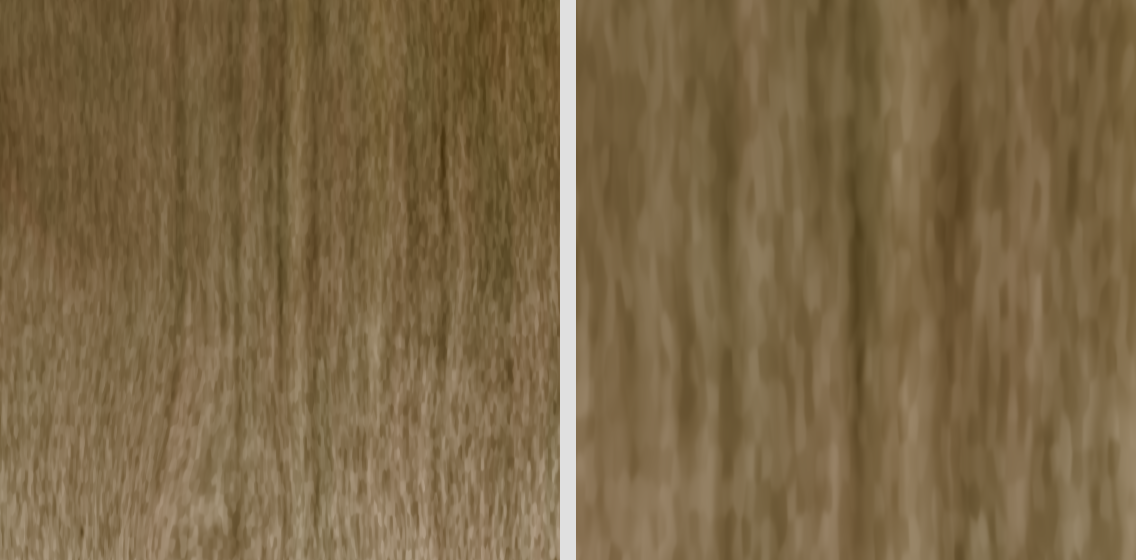
Left, the full canvas; right, a detail of the centre.
This texture is drawn by a WebGL 1 fragment shader. Its source:

```glsl
precision highp float;
// Brown walnut veneer: upright fibres, wavering dark veins and a pale sheen at the foot.
uniform vec2 u_resolution;

const vec3 DARK_WOOD = vec3(0.35, 0.27, 0.14);
const vec3 MID_WOOD  = vec3(0.46, 0.375, 0.24);
const vec3 PALE_WOOD = vec3(0.63, 0.555, 0.45);
const vec3 RED_TINT  = vec3(0.018, -0.010, -0.002);
const vec3 GOLD_TINT = vec3(0.008, 0.002, -0.040);

const vec2 WIDE_BAND   = vec2(17.0, 0.9);    // cells across and up the canvas
const vec2 NARROW_BAND = vec2(44.0, 2.2);
const vec2 THIN_LINE   = vec2(84.0, 5.0);
const vec2 LONG_FIBRE  = vec2(120.0, 17.0);
const vec2 SHORT_FIBRE = vec2(185.0, 50.0);

const float BAND_CONTRAST  = 0.062;
const float FIBRE_CONTRAST = 0.080;
const float VEIN_DEPTH     = 0.125;
const float STRIPE_LIFT    = 0.060;
const float SHEEN          = 0.150;
const float CELL_SOFTNESS  = 6.0;

vec3 hash3(vec2 p) {
  vec3 q = vec3(dot(p, vec2(127.1, 311.7)), dot(p, vec2(269.5, 183.3)), dot(p, vec2(419.2, 371.9)));
  return fract(sin(q) * 43758.55);
}

// Soft cellular noise in -1..1: each cell has a random tone, blended at the borders.
float cells(vec2 p) {
  vec2 id = floor(p), f = fract(p);
  float total = 0.0, weights = 0.0;
  for (int j = -1; j <= 1; j++) {
    for (int i = -1; i <= 1; i++) {
      vec2 o = vec2(float(i), float(j));
      vec3 h = hash3(id + o);
      vec2 d = o + 0.15 + 0.7 * h.xy - f;
      float w = exp(-CELL_SOFTNESS * dot(d, d));
      total += w * h.z;
      weights += w;
    }
  }
  return 2.0 * total / weights - 1.0;
}

float line(float x, float centre, float halfWidth) {
  float d = (x - centre) / halfWidth;
  return exp(-d * d);
}

// Layered sines that make the grain waver as it climbs.
float waver(vec2 p) {
  return 0.0040 * sin(6.0 * p.y + 9.0 * p.x)
       + 0.0014 * sin(15.0 * p.y - 21.0 * p.x + 1.3)
       + 0.0006 * sin(43.0 * p.y + 33.0 * p.x + 4.0);
}

float mottle(vec2 p) {
  return 0.5 * sin(7.0 * p.x + 3.0 * sin(4.0 * p.y + 1.0))
       + 0.3 * sin(19.0 * p.x - 5.0 * p.y + 2.0)
       + 0.2 * sin(37.0 * p.x + 8.0 * p.y);
}

void main() {
  vec2 uv = gl_FragCoord.xy / u_resolution;

  // Grain space: wavering, with the left vein leaning outward at the foot
  vec2 grain = uv;
  grain.x += waver(uv) + 0.05 * (1.0 - smoothstep(0.0, 0.5, uv.y)) * line(uv.x, 0.28, 0.11);

  // Broad light: dark at the top, pale and greyish below
  float low = 1.0 - uv.y;
  float corner = smoothstep(0.45, 1.0, uv.x) * smoothstep(0.35, 1.0, uv.y);
  float tone = 0.427 + SHEEN * pow(low, 1.6) - 0.026 * corner + 0.010 * mottle(uv);

  // Bands and thin lines: calm on the left, busier on the right
  float busy = mix(0.35, 1.0, smoothstep(0.20, 0.36, uv.x));
  float narrow = cells(grain * NARROW_BAND + 7.0);
  float thin = cells(grain * THIN_LINE + 71.0);
  tone += BAND_CONTRAST * busy * (0.40 * cells(grain * WIDE_BAND) + 0.50 * narrow + 0.50 * thin);

  // Dark veins, broken up along their length
  float vein = 0.75 * line(grain.x, 0.318, 0.009) + 0.7 * line(grain.x, 0.430, 0.007)
             + line(grain.x, 0.503, 0.005) + 0.9 * line(grain.x, 0.562, 0.008)
             + 0.8 * line(grain.x, 0.788, 0.009);
  float broken = 0.62 + 0.38 * cells(grain * vec2(60.0, 9.0) + 31.0);
  tone -= VEIN_DEPTH * vein * broken;

  // Two pale stripes
  float stripe = line(grain.x, 0.531, 0.016) + line(grain.x, 0.672, 0.021);
  tone += STRIPE_LIFT * stripe;

  // Rounded V figure at the left, with a ragged edge
  float arm = uv.x - 0.155;
  float rise = uv.y - 0.45 - 1.45 * sqrt(arm * arm + 0.0006) + 0.03 * cells(uv * vec2(50.0, 12.0));
  float leftSide = 1.0 - smoothstep(0.14, 0.27, uv.x);
  float figure = smoothstep(-0.04, 0.05, rise) * (1.0 - smoothstep(0.05, 0.34, rise)) * leftSide;
  tone -= 0.036 * figure;

  // Fibres, crisper in the sheen and on the right
  float fibre = 0.60 * cells(grain * LONG_FIBRE + 13.0) + 0.68 * cells(grain * SHORT_FIBRE + 57.0);
  float crisp = 0.60 + 0.65 * low * low + 0.25 * smoothstep(0.5, 0.85, uv.x);
  tone += FIBRE_CONTRAST * crisp * fibre;

  // Small pit near the foot
  tone -= 0.2 * line(uv.x, 0.147, 0.004) * line(uv.y, 0.050, 0.011);

  // Tone to wood colour, then warm and golden drifts
  vec3 colour = tone < MID_WOOD.r
    ? mix(MID_WOOD, DARK_WOOD, min((MID_WOOD.r - tone) / 0.11, 1.8))
    : mix(MID_WOOD, PALE_WOOD, min((tone - MID_WOOD.r) / 0.17, 1.3));
  float redEdge = line(rise, 0.01, 0.04) * leftSide * smoothstep(0.0, 0.06, -arm);
  colour += RED_TINT * (0.3 * mottle(uv * 1.7 + 3.0) + 0.35 * narrow * busy + 0.6 * redEdge);
  colour += GOLD_TINT * (0.6 * corner + 0.5 * stripe * uv.y);
  gl_FragColor = vec4(clamp(colour, 0.0, 1.0), 1.0);
}
```
